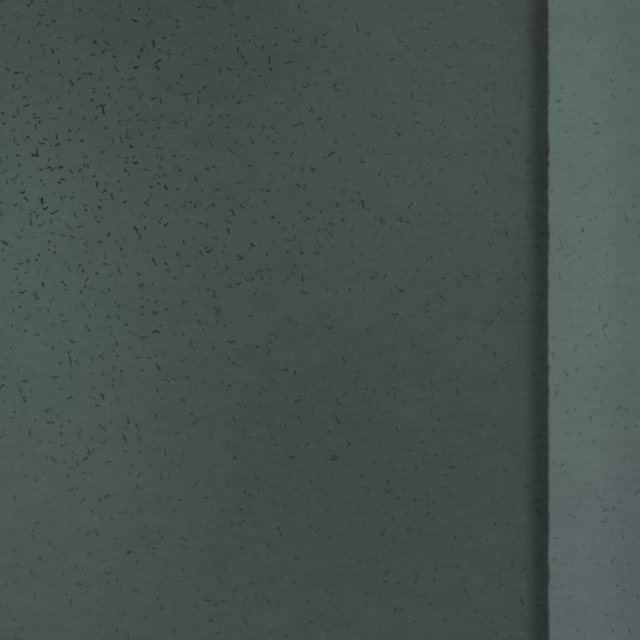
A Shadertoy shader for this texture:

```glsl
// Dim grey-green plaster wall with fine dark flecks, a shaded vertical groove and a paler strip at right.

float hash(vec2 p) {
    vec3 q = fract(vec3(p.xyx) * 0.1031);
    q += dot(q, q.yzx + 33.33);
    return fract((q.x + q.y) * q.z);
}

float valueNoise(vec2 p) {
    vec2 cell = floor(p), f = fract(p);
    f = f * f * (3.0 - 2.0 * f);
    float low = mix(hash(cell), hash(cell + vec2(1, 0)), f.x);
    float high = mix(hash(cell + vec2(0, 1)), hash(cell + vec2(1, 1)), f.x);
    return mix(low, high, f.y);
}

float fbm(vec2 p) {
    float sum = 0.0, amplitude = 0.5;
    for (int i = 0; i < 4; i++) {
        sum += amplitude * valueNoise(p);
        p = p * 2.03 + 17.0;
        amplitude *= 0.5;
    }
    return sum;
}

float blob(vec2 p, vec2 center, vec2 radius) {
    vec2 d = (p - center) / radius;
    return exp(-dot(d, d));
}

float segmentDistance(vec2 p, vec2 halfAxis) {
    float t = clamp(dot(p, halfAxis) / dot(halfAxis, halfAxis), -1.0, 1.0);
    return length(p - halfAxis * t);
}

// One short, randomly turned scratch in a share of the grid cells.
float flecks(vec2 p, float scale, float density, float seed, float pixel) {
    vec2 grid = p * scale, home = floor(grid);
    float cover = 0.0;
    for (int j = -1; j <= 1; j++) {
        for (int i = -1; i <= 1; i++) {
            vec2 cell = home + vec2(i, j), id = cell + seed;
            vec2 center = cell + vec2(hash(id + 3.1), hash(id + 8.7));
            float angle = -0.4 + 2.4 * (hash(id + 14.3) - 0.5);
            float halfLength = mix(0.0006, 0.0048, pow(hash(id + 21.9), 2.0));
            vec2 axis = halfLength * vec2(cos(angle), sin(angle));
            vec2 offset = (grid - center) / scale;
            offset.y += 0.0012 * sin(offset.x * 600.0 + 6.0 * hash(id));
            float d = segmentDistance(offset, axis);
            float width = mix(0.0005, 0.0014, hash(id + 31.7));
            float ink = 1.0 - smoothstep(width - pixel * 0.5, width + pixel, d);
            float present = step(hash(id + 42.3), density);
            cover = max(cover, ink * present * mix(0.25, 1.0, hash(id + 53.1)));
        }
    }
    return cover;
}

vec3 wallColor(vec2 p) {
    vec3 color = vec3(0.258, 0.302, 0.284);
    color += vec3(0.040, 0.051, 0.043) * blob(p, vec2(-0.02, 0.64), vec2(0.30, 0.27));
    color += vec3(0.038, 0.043, 0.045) * blob(p, vec2(0.0, 0.22), vec2(0.28, 0.30));
    color += vec3(0.018, 0.021, 0.021) * blob(p, vec2(0.66, 0.82), vec2(0.24, 0.32));
    color -= vec3(0.016, 0.012, 0.014) * blob(p, vec2(0.33, 1.0), vec2(0.24, 0.30));
    color -= vec3(0.010) * blob(p, vec2(0.52, 0.28), vec2(0.25, 0.24));
    return color;
}

vec3 stripColor(vec2 p) {
    vec3 color = mix(vec3(0.350, 0.397, 0.397), vec3(0.350, 0.410, 0.390), p.y);
    color += 0.016 * blob(p, vec2(0.93, 0.55), vec2(0.12, 0.32));
    return color - 0.022 * smoothstep(0.92, 1.0, p.x);
}

void mainImage(out vec4 fragColor, in vec2 fragCoord) {
    vec2 p = fragCoord / iResolution.xy;
    float pixel = 1.0 / iResolution.y;

    // Groove outline, slightly ragged along its sharp right side.
    float edgeX = 0.857 + 0.002 * (valueNoise(vec2(p.y * 90.0, 2.0)) - 0.5);
    float strip = smoothstep(edgeX - 0.0035, edgeX + 0.0035, p.x);

    // Base tones and the shadow deepening towards the corner.
    vec3 wall = wallColor(p);
    float shadow = smoothstep(0.816, 0.845, p.x);
    float shadowDepth = 0.27 + 0.05 * valueNoise(vec2(p.y * 7.0, 5.0));
    wall *= 1.0 - shadowDepth * shadow - 0.04 * smoothstep(0.76, 0.83, p.x);
    vec3 color = mix(wall, stripColor(p), strip);

    // Broad colour patches, faint brushing and surface grain.
    float patches = fbm(p * 5.0 + 4.0) - 0.47;
    color += patches * vec3(-0.012, 0.014, -0.008);
    color += 0.018 * (fbm(p * vec2(18.0, 32.0)) - 0.47);
    color += 0.014 * (valueNoise(p * vec2(70.0, 260.0)) - 0.5);
    color += 0.012 * (valueNoise(p * 240.0 + 9.0) - 0.5);

    // Flecks are strongest at upper left and faint elsewhere.
    float upperLeft = blob(p, vec2(0.12, 0.72), vec2(0.38, 0.40));
    float fine = flecks(p, 72.0, 0.30 + 0.22 * upperLeft, 11.0, pixel);
    float coarse = flecks(p, 34.0, 0.16 + 0.34 * upperLeft, 67.0, pixel);
    float strength = 0.20 + 0.26 * upperLeft;
    color *= 1.0 - strength * fine;
    color *= 1.0 - (strength + 0.10) * coarse * (1.0 - 0.5 * strip);

    // Sparse pale scratches.
    color += 0.025 * flecks(p + 0.37, 46.0, 0.22, 131.0, pixel);

    fragColor = vec4(color, 1.0);
}
```
